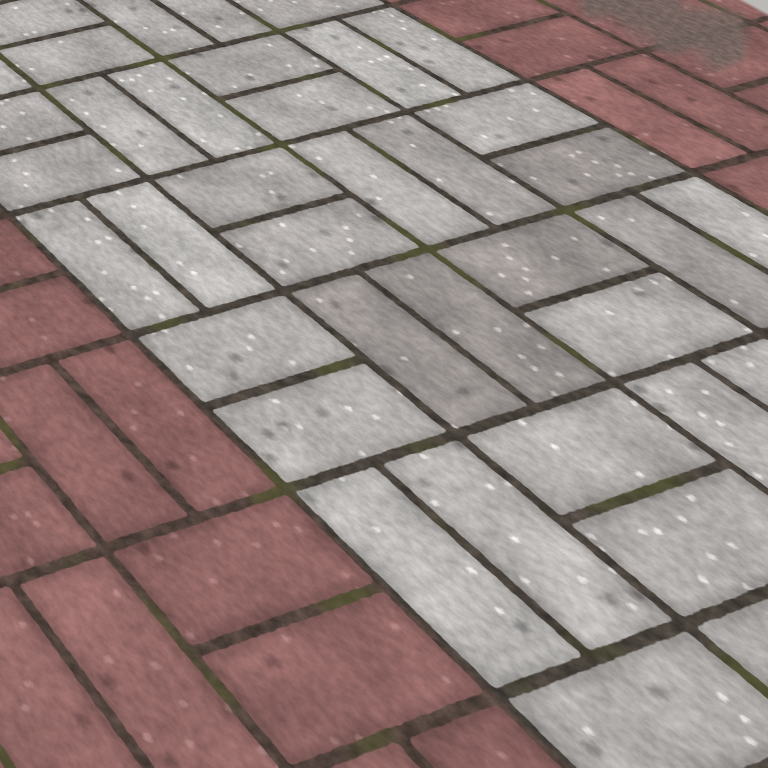
This texture is drawn by a WebGL 1 fragment shader. Its source:

```glsl
precision highp float;
// Weathered basket-weave paving in perspective: a grey band between red brick borders.
uniform vec2 u_resolution;

#define JOINT 0.024
#define CORNER 0.018
#define BAND 4.0
#define GRAIN 0.20
#define WEAR 0.17
#define MOSS 0.55
#define PALE_GREY vec3(0.735, 0.725, 0.715)
#define DARK_GREY vec3(0.605, 0.580, 0.570)
#define RED_CLAY vec3(0.570, 0.405, 0.395)
#define SOIL vec3(0.285, 0.260, 0.235)
#define MOSS_GREEN vec3(0.34, 0.36, 0.19)
#define DIRT vec3(0.45, 0.395, 0.375)

float hash(vec2 p) {
  return fract(sin(dot(p, vec2(127.1, 311.7))) * 43758.55);
}

vec2 gradient(vec2 p) {
  float a = 6.2832 * hash(p);
  return vec2(cos(a), sin(a));
}

float noise(vec2 p) {
  vec2 i = floor(p), f = fract(p);
  vec2 u = f * f * f * (f * (f * 6.0 - 15.0) + 10.0);
  vec2 e = vec2(1.0, 0.0);
  float low = mix(dot(gradient(i), f), dot(gradient(i + e), f - e), u.x);
  float high = mix(dot(gradient(i + e.yx), f - e.yx), dot(gradient(i + 1.0), f - 1.0), u.x);
  return mix(low, high, u.y);
}

float fbm(vec2 p) {
  float sum = 0.0, amp = 0.6;
  for (int k = 0; k < 4; k++) {
    sum += amp * noise(p);
    p = mat2(1.6, 1.2, -1.2, 1.6) * p + 7.3;
    amp *= 0.55;
  }
  return sum;
}

float segment(vec2 p, vec2 a, vec2 b) {
  vec2 d = b - a;
  return length(p - a - d * clamp(dot(p - a, d) / dot(d, d), 0.0, 1.0));
}

// Canvas point (y down) to paving units; z is the perspective divisor.
vec3 toGround(vec2 s) {
  vec2 vanish = vec2(-0.111, 0.0268);
  vec2 along = vec2(0.1401, 0.1081) - vanish.x * s;
  vec2 across = vec2(0.1875, -0.0410) - vanish.y * s;
  vec2 r = s - vec2(0.0104, 0.2799);
  float det = along.x * across.y - along.y * across.x;
  vec2 g = vec2(r.x * across.y - r.y * across.x, along.x * r.y - along.y * r.x) / det;
  return vec3(g, 1.0 + dot(vanish, g));
}

// Small scattered chips, at most one in each grid square.
float chips(vec2 p, float chance, float radius, float blur) {
  vec2 id = floor(p);
  vec2 c = 0.3 + 0.4 * vec2(hash(id + 3.1), hash(id + 8.7));
  float d = length(fract(p) - c) + 0.12 * noise(p * 5.0);
  return step(hash(id), chance) * (1.0 - smoothstep(radius - blur, radius + blur, d));
}

void main() {
  vec2 screen = gl_FragCoord.xy / u_resolution;
  screen.y = 1.0 - screen.y;
  vec3 ground = toGround(screen);
  vec2 g = ground.xy;
  float aa = 5.0 * ground.z / min(u_resolution.x, u_resolution.y);

  // Each square holds two bricks, turned in alternate squares
  vec2 cell = floor(g);
  bool lengthwise = mod(cell.x + cell.y, 2.0) < 0.5;
  vec2 p = fract(g);
  p = lengthwise ? p.yx : p;
  float side = floor(p.x * 2.0);
  vec2 middle = vec2(0.25 + 0.5 * side, 0.5);
  vec2 brick = cell + (lengthwise ? middle.yx : middle);
  float tone = hash(brick * 4.0 + 2.0);

  // Rounded brick outline with slightly uneven joints
  float gap = JOINT * (0.85 + 0.3 * hash(brick * 4.0 + 19.0));
  vec2 box = abs(p - middle) - vec2(0.25, 0.5) + gap + CORNER;
  float edge = length(max(box, 0.0)) + min(max(box.x, box.y), 0.0) - CORNER;
  edge += 0.006 * noise(g * 17.0) + 0.004 * noise(g * 41.0);
  float face = 1.0 - smoothstep(-aa, aa, edge);

  // Brick colour, with a streak of darker bricks across the band
  float red = 1.0 - step(0.0, g.y) * step(g.y, BAND);
  float streak = 1.0 - smoothstep(0.2, 0.75, segment(brick, vec2(1.5, 1.2), vec2(0.8, 3.5)));
  vec3 grey = mix(PALE_GREY, DARK_GREY, clamp(0.55 * tone + 0.8 * streak, 0.0, 1.0));
  vec3 color = mix(grey, RED_CLAY * (0.94 + 0.12 * tone), red);

  // Cloudy wear, coarse grain and chips
  float cloud = fbm(g * 2.6 + tone * 9.0);
  float grain = fbm(g * vec2(19.0, 27.0));
  color *= 1.0 + WEAR * cloud * 1.5 + GRAIN * grain;
  color *= 1.0 - 0.12 * smoothstep(-0.07, 0.0, edge);
  color += 0.20 * chips(g * 13.0, 0.09, 0.20, 0.14) * (1.0 - 0.5 * red);
  color *= 1.0 - 0.22 * chips(g * 9.0 + 4.0, 0.05, 0.24, 0.2);

  // Soil and patches of moss in the joints
  vec3 joint = mix(SOIL, vec3(0.34, 0.265, 0.24), 0.6 * red) * (1.0 + 0.6 * fbm(g * 15.0));
  joint = mix(joint, MOSS_GREEN, MOSS * smoothstep(0.08, 0.4, noise(g * 2.3 + 5.0)));
  color = mix(joint, color, face);

  // Swept dirt and a pale kerb in the upper right corner
  float smear = segment(screen, vec2(0.79, -0.01), vec2(0.94, 0.055)) + 0.02 * noise(screen * 24.0);
  color = mix(color, DIRT * (1.0 + 0.3 * grain), 0.9 * (1.0 - smoothstep(0.02, 0.045, smear)));
  float kerb = screen.x - 0.965 - 1.8 * screen.y;
  color = mix(color, PALE_GREY, smoothstep(-0.006, 0.006, kerb));

  gl_FragColor = vec4(clamp(color, 0.0, 1.0), 1.0);
}
```
